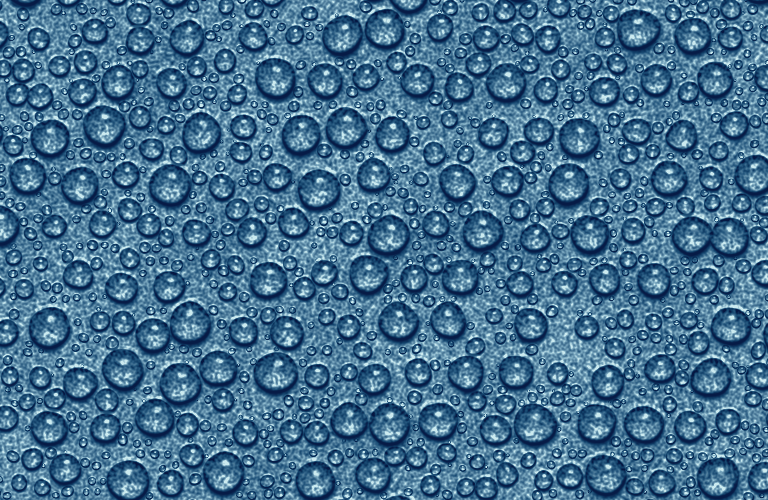
Reproduce this texture procedurally as a Shadertoy shader.

```glsl
// Water drops beaded on a grainy steel-blue sheet, lit from above.
// Three jittered grids hold large, medium and small drops; smaller ones shrink to fit
// the free room. Everything is shaded as one tone, then coloured by a ramp.

vec3 hash3(vec2 cell, float id) {
    uvec3 v = uvec3(ivec3(cell, id) + 4096) * 1664525u + 1013904223u;
    v.x += v.y * v.z; v.y += v.z * v.x; v.z += v.x * v.y;
    v ^= v >> 16u;
    v.x += v.y * v.z; v.y += v.z * v.x; v.z += v.x * v.y;
    return vec3(v >> 8u) / 16777216.0;
}

float slope(vec2 cell, vec2 offset) {
    float a = 6.2832 * hash3(cell, 9.0).x;
    return dot(vec2(cos(a), sin(a)), offset);
}

float gradientNoise(vec2 p) {
    vec2 i = floor(p), f = p - i, u = f * f * f * (f * (f * 6.0 - 15.0) + 10.0);
    vec2 e = vec2(1, 0);
    return mix(mix(slope(i, f), slope(i + e, f - e), u.x),
               mix(slope(i + e.yx, f - e.yx), slope(i + 1.0, f - 1.0), u.x), u.y);
}

// Drop of one grid cell: centre in xy, radius in z (negative when absent)
vec3 seedDrop(vec2 cell, float size, float id, float presence) {
    vec3 h = hash3(cell, id);
    vec2 jitter = (h.xy - 0.5) * 0.36 + vec2(0.5 + 0.5 * mod(cell.y, 2.0), 0.5);
    float radius = h.z > presence ? -1.0 : size * mix(0.23, 0.44, h.z / presence);
    return vec3((cell + jitter) * size, radius);
}

vec3 largeDrop(vec2 cell)  { return seedDrop(cell, 0.098, 1.0, 0.88); }

// Distance from p to the nearest large drop
float roomLarge(vec2 p) {
    float room = 1.0;
    for (int k = 0; k < 9; k++) {
        vec3 d = largeDrop(floor(p / 0.098) + vec2(k % 3 - 1, k / 3 - 1));
        room = min(room, length(p - d.xy) - d.z);
    }
    return room;
}

vec3 mediumDrop(vec2 cell) {
    vec3 d = seedDrop(cell, 0.056, 2.0, 0.85);
    d.z = min(d.z, roomLarge(d.xy) - 0.002);
    return d.z < 0.006 ? vec3(d.xy, -1.0) : d;
}

float roomMedium(vec2 p) {
    float room = roomLarge(p);
    for (int k = 0; k < 9; k++) {
        vec3 d = mediumDrop(floor(p / 0.056) + vec2(k % 3 - 1, k / 3 - 1));
        room = min(room, length(p - d.xy) - d.z);
    }
    return room;
}

// Shade one drop over the current tone
void paintDrop(inout float tone, vec2 p, vec3 drop, float grain, float pixel) {
    vec2 q = (p - drop.xy) / drop.z;
    float d = length(q), soft = pixel / drop.z;
    if (drop.z < 0.0025 || d > 1.6) return;

    // Cast shadow below, thin light arc above
    float shadow = 1.0 - smoothstep(0.88, 1.16, length(q - vec2(0.02, -0.13)));
    tone = mix(tone, 0.2, 0.85 * shadow);
    tone += 1.3 * smoothstep(0.5, 0.95, q.y) * (1.0 - smoothstep(0.03, 0.1 + soft, abs(d - 1.1)));

    // Body, lower glow, dark rim, bottom crescent and highlight
    vec2 g = (q - vec2(0.04, -0.36)) * vec2(1.5, 2.0);
    float glow = exp(-dot(g, g));
    float body = 1.75 - 0.25 * q.y + 2.3 * glow + grain * (0.75 + 0.6 * glow);
    body -= 1.1 * smoothstep(0.68, 1.0, d);
    float crescent = smoothstep(0.84, 1.02, length(q - vec2(-0.03, 0.13)));
    body = mix(body, 0.1, crescent * smoothstep(0.25, -0.3, q.y));
    float spot = length((q - vec2(0.06, 0.44)) * vec2(0.85, 1.1));
    body += 3.2 * (1.0 - smoothstep(0.07, 0.24 + 0.5 * soft, spot));

    tone = mix(tone, body, 1.0 - smoothstep(1.0 - soft, 1.0 + soft, d));
}

vec3 blueRamp(float tone) {
    vec3 blues[6] = vec3[6](vec3(0.02, 0.09, 0.26), vec3(0.06, 0.24, 0.40), vec3(0.16, 0.36, 0.51),
                            vec3(0.31, 0.49, 0.61), vec3(0.49, 0.67, 0.76), vec3(0.80, 0.92, 0.94));
    float t = clamp(tone, 0.0, 4.999);
    int i = int(t);
    return mix(blues[i], blues[i + 1], fract(t));
}

void mainImage(out vec4 fragColor, in vec2 fragCoord) {
    float pixel = 1.0 / iResolution.y;
    vec2 p = fragCoord * pixel;

    // Grainy sheet with broad light and dark patches
    vec2 turned = mat2(0.8, 0.6, -0.6, 0.8) * p;
    float grain = 2.6 * gradientNoise(turned * 155.0) + 1.5 * gradientNoise(turned * 83.0 + 7.0);
    float tone = 3.15 + grain + 0.8 * gradientNoise(p * 5.0 + 3.0);

    // Slight warp makes the outlines uneven
    p += 0.006 * vec2(gradientNoise(p * 17.0), gradientNoise(p * 17.0 + 40.0));

    for (int k = 0; k < 9; k++) {
        vec2 cell = floor(p / 0.026) + vec2(k % 3 - 1, k / 3 - 1);
        vec3 d = seedDrop(cell, 0.026, 3.0, 0.6);
        if (length(p - d.xy) > 1.6 * d.z) continue;
        d.z = min(d.z, roomMedium(d.xy) - 0.001);
        paintDrop(tone, p, d, grain, pixel);
    }
    for (int k = 0; k < 9; k++)
        paintDrop(tone, p, mediumDrop(floor(p / 0.056) + vec2(k % 3 - 1, k / 3 - 1)), grain, pixel);
    for (int k = 0; k < 9; k++)
        paintDrop(tone, p, largeDrop(floor(p / 0.098) + vec2(k % 3 - 1, k / 3 - 1)), grain, pixel);

    fragColor = vec4(blueRamp(tone), 1.0);
}
```
